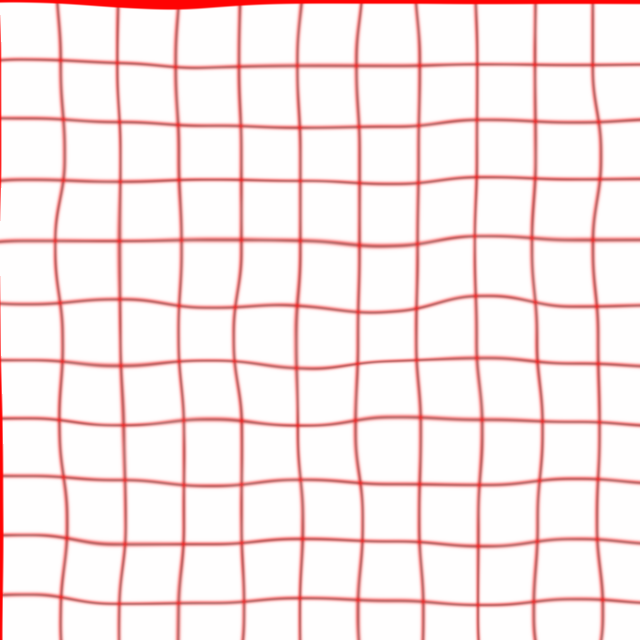
A WebGL 1 fragment shader for this pattern:

```glsl
precision highp float;

uniform vec2 u_resolution;

#define CELL 0.0933
#define TOP_MARGIN 0.005
#define LINE_RADIUS 0.0036
#define LINE_OPACITY 0.59
#define LINE_SHADE 1.2
#define WARP_SCALE 7.0
#define WARP_AMOUNT 0.0095
#define PAPER vec3(1.0, 0.995, 0.995)
#define INK vec3(1.0, 0.03, 0.03)
#define EDGE_RED vec3(1.0, 0.01, 0.01)

float hash(vec2 p) {
    vec3 q = fract(vec3(p.xyx) * 0.1031);
    q += dot(q, q.yzx + 33.33);
    return fract((q.x + q.y) * q.z);
}

// Smooth value noise in -1..1
float noise(vec2 p) {
    vec2 i = floor(p);
    vec2 f = fract(p);
    f = f * f * f * (f * (f * 6.0 - 15.0) + 10.0);
    float low = mix(hash(i), hash(i + vec2(1.0, 0.0)), f.x);
    float high = mix(hash(i + vec2(0.0, 1.0)), hash(i + 1.0), f.x);
    return 2.0 * mix(low, high, f.y) - 1.0;
}

float bulge(vec2 p, vec2 center, float radius) {
    vec2 d = (p - center) / radius;
    return exp(-dot(d, d));
}

// Uneven stretching of the sheet, calmer along its left and top edges
vec2 warp(vec2 p) {
    vec2 wobble = vec2(noise(p * WARP_SCALE + 17.3), noise(p * WARP_SCALE + 61.7));
    vec2 calm = mix(vec2(0.3), vec2(1.0), smoothstep(0.0, 0.12, p));
    vec2 shift = WARP_AMOUNT * wobble * calm;
    shift.x += 0.006 * bulge(p, vec2(0.12, 0.85), 0.25);
    shift.y += 0.0105 * bulge(p, vec2(0.24, 0.0), 0.12);
    shift.y += 0.009 * bulge(p, vec2(0.55, 0.49), 0.1);
    return p - shift;
}

// Soft line profile on both axes; the border itself carries no line
vec2 gridLines(vec2 u, float radius) {
    vec2 d = (fract(u / CELL + 0.5) - 0.5) * CELL / radius;
    return LINE_OPACITY * exp(-d * d) * step(vec2(0.5 * CELL), u);
}

void main() {
    vec2 p = gl_FragCoord.xy / u_resolution;
    p.y = 1.0 - p.y;
    float pixel = 1.0 / min(u_resolution.x, u_resolution.y);
    float radius = max(LINE_RADIUS, 0.7 * pixel);
    vec2 u = warp(p) - vec2(0.0, TOP_MARGIN);

    // Translucent ink, slightly uneven along each line
    float density = 1.0 + 0.07 * noise(p * 24.0 + 5.0);
    vec2 ink = gridLines(u, radius) * density;
    float cover = 1.0 - (1.0 - ink.x) * (1.0 - ink.y);
    vec3 color = mix(PAPER, INK, cover);

    // Dull core set a little to one side, clearer where lines cross
    vec2 core = gridLines(u - 0.0005, radius);
    float dull = pow(max(core.x, core.y), 3.0) * (1.0 - min(ink.x, ink.y));
    color.r -= LINE_SHADE * dull;

    // Solid red beyond the warped left and top borders
    float soft = max(0.002, pixel);
    vec2 outside = 1.0 - smoothstep(vec2(-soft), vec2(soft), u);
    color = mix(color, EDGE_RED, max(outside.x * step(0.001, -u.x + soft), outside.y));

    gl_FragColor = vec4(clamp(color, 0.0, 1.0), 1.0);
}
```
